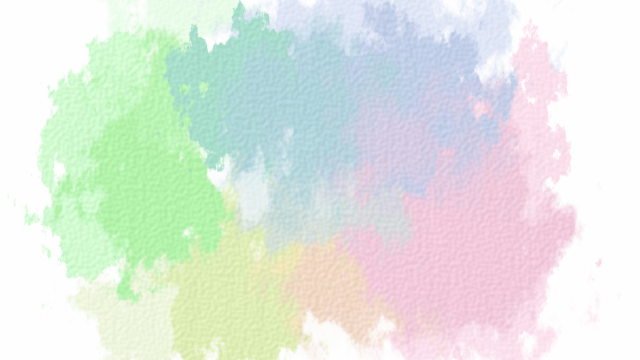
Give the GLSL for this background, as a Shadertoy shader.

```glsl
// Pastel watercolour washes with ragged edges, blooming on white embossed paper.

const vec3 PAPER = vec3(0.995);
const float CRISP = 0.016;   // edge softness of a dry wash
const float WET = 0.10;      // edge softness of a bleeding wash

vec2 hashDirection(vec2 cell) {
    vec3 h = fract(cell.xyx * vec3(0.1031, 0.1030, 0.0973));
    h += dot(h, h.yzx + 33.33);
    float angle = 6.2832 * fract((h.x + h.y) * h.z);
    return vec2(cos(angle), sin(angle));
}

float gradientNoise(vec2 p) {
    vec2 i = floor(p), f = p - i;
    vec2 u = f * f * f * (f * (f * 6.0 - 15.0) + 10.0);
    vec2 e = vec2(1.0, 0.0);
    float a = dot(hashDirection(i), f);
    float b = dot(hashDirection(i + e.xy), f - e.xy);
    float c = dot(hashDirection(i + e.yx), f - e.yx);
    float d = dot(hashDirection(i + e.xx), f - e.xx);
    return mix(mix(a, b, u.x), mix(c, d, u.x), u.y);
}

float fbm(vec2 p) {
    float sum = 0.0, amplitude = 1.0;
    for (int i = 0; i < 6; i++) {
        sum += amplitude * gradientNoise(p);
        p = mat2(1.9, 0.5, -0.5, 1.9) * p + 11.7;
        amplitude *= 0.62;
    }
    return sum;
}

// Coverage of an ellipse whose rim is frayed by noise.
float washMask(vec2 p, vec2 center, vec2 radius, float softness) {
    float d = (length((p - center) / radius) - 1.0) * min(radius.x, radius.y);
    d += 0.14 * fbm(p * vec2(9.0, 6.0) + center * 37.0);
    return 1.0 - smoothstep(-softness, softness, d);
}

vec3 paint(vec3 base, vec2 p, vec2 center, vec2 radius,
           vec3 pigment, float opacity, float softness) {
    return mix(base, pigment, opacity * washMask(p, center, radius, softness));
}

// Thin outer washes.
vec3 paintHalos(vec3 c, vec2 p) {
    vec3 mint = vec3(0.81, 0.98, 0.81);
    vec3 cream = vec3(0.93, 0.96, 0.86);
    vec3 blush = vec3(0.98, 0.87, 0.92);
    vec3 haze = vec3(0.86, 0.89, 0.96);
    c = paint(c, p, vec2(0.50, 0.96), vec2(0.14, 0.10), mint, 0.45, 0.05);
    c = paint(c, p, vec2(0.37, 0.70), vec2(0.20, 0.18), mint, 0.95, CRISP);
    c = paint(c, p, vec2(0.29, 0.45), vec2(0.19, 0.23), mint, 0.95, CRISP);
    c = paint(c, p, vec2(0.43, 0.14), vec2(0.19, 0.15), cream, 0.95, 0.03);
    c = paint(c, p, vec2(1.41, 0.48), vec2(0.17, 0.36), blush, 0.95, CRISP);
    c = paint(c, p, vec2(1.23, 0.12), vec2(0.25, 0.12), blush, 0.90, 0.04);
    c = paint(c, p, vec2(1.03, 0.90), vec2(0.37, 0.15), haze, 0.90, 0.04);
    return c;
}

// Warm and green body of the painting.
vec3 paintWarmWashes(vec3 c, vec2 p) {
    vec3 green = vec3(0.70, 0.95, 0.67);
    vec3 lime = vec3(0.87, 0.93, 0.71);
    vec3 honey = vec3(0.95, 0.90, 0.73);
    vec3 peach = vec3(0.94, 0.84, 0.77);
    vec3 pink = vec3(0.945, 0.79, 0.86);
    c = paint(c, p, vec2(0.70, 0.23), vec2(0.22, 0.29), lime, 1.0, 0.03);
    c = paint(c, p, vec2(0.90, 0.26), vec2(0.13, 0.12), honey, 0.9, 0.05);
    c = paint(c, p, vec2(1.02, 0.20), vec2(0.20, 0.17), peach, 0.9, 0.07);
    c = paint(c, p, vec2(1.25, 0.39), vec2(0.29, 0.30), pink, 1.0, 0.05);
    c = paint(c, p, vec2(0.47, 0.70), vec2(0.13, 0.18), green, 0.75, 0.05);
    c = paint(c, p, vec2(0.41, 0.45), vec2(0.18, 0.21), green, 1.0, 0.03);
    return c;
}

// Cool upper washes and the thin places between colours.
vec3 paintCoolWashes(vec3 c, vec2 p) {
    vec3 mist = vec3(0.82, 0.87, 0.87);
    vec3 teal = vec3(0.66, 0.87, 0.80);
    vec3 periwinkle = vec3(0.76, 0.81, 0.91);
    vec3 blue = vec3(0.69, 0.83, 0.86);
    vec3 mauve = vec3(0.85, 0.80, 0.89);
    c = paint(c, p, vec2(0.88, 0.43), vec2(0.20, 0.13), mist, 0.85, 0.05);
    c = paint(c, p, vec2(1.10, 0.72), vec2(0.27, 0.20), periwinkle, 1.0, 0.03);
    c = paint(c, p, vec2(0.68, 0.74), vec2(0.19, 0.19), teal, 1.0, CRISP);
    c = paint(c, p, vec2(0.85, 0.67), vec2(0.22, 0.23), blue, 0.95, WET);
    c = paint(c, p, vec2(1.16, 0.59), vec2(0.18, 0.11), mauve, 0.85, WET);
    c = paint(c, p, vec2(0.71, 0.47), vec2(0.05, 0.09), PAPER, 0.6, 0.04);
    c = paint(c, p, vec2(0.94, 0.06), vec2(0.06, 0.05), PAPER, 0.9, 0.03);
    return c;
}

// Slope of the paper surface, lit from the upper left.
float paperRelief(vec2 p) {
    vec2 q = p * 85.0, lightStep = vec2(-0.22, 0.22);
    return gradientNoise(q - lightStep) - gradientNoise(q + lightStep);
}

void mainImage(out vec4 fragColor, in vec2 fragCoord) {
    vec2 p = fragCoord / iResolution.y;
    vec3 color = paintHalos(PAPER, p);
    color = paintWarmWashes(color, p);
    color = paintCoolWashes(color, p);

    // Relief and faint vertical brush streaks show only where pigment lies.
    float pigmentAmount = smoothstep(0.0, 0.2, 1.0 - min(color.r, min(color.g, color.b)));
    float streak = gradientNoise(p * vec2(60.0, 4.0));
    color += pigmentAmount * (0.045 * paperRelief(p) + 0.015 * streak);
    fragColor = vec4(clamp(color, 0.0, 1.0), 1.0);
}
```
